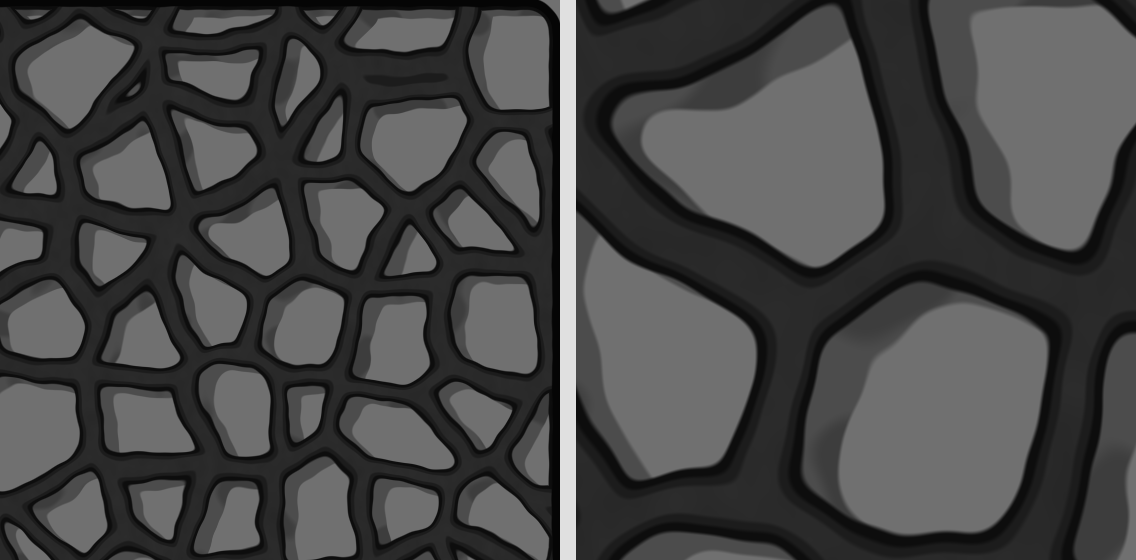
Left: the whole. Right: its middle third, enlarged.
Give the GLSL for this texture, as a WebGL 2 fragment shader.

```glsl
#version 300 es
precision highp float;
// Irregular cobblestones in dark mortar, drawn with inked outlines.
// A weighted Voronoi diagram, bent by gradient noise, gives the stones;
// comparing it with a shifted copy leaves a shaded rim at the upper left.

uniform vec2 u_resolution;
out vec4 outColor;

// Layout, in canvas units unless noted
const float GRID = 6.3;            // cells across the canvas
const float JITTER = 0.86;         // site scatter, in cells
const float SIZE_SPREAD = 0.42;    // weight range, in cells squared
const float ROUNDING = 0.006;
const float GAP_MIN = 0.006;       // half width of the mortar
const float GAP_MAX = 0.016;
const float LINE_WIDTH = 0.0118;
const float SOFTNESS = 0.0016;
const vec2 RIM_SHIFT = vec2(-0.023, 0.013);
const vec2 FRAME_EDGE = vec2(0.986, 0.988);
const float FRAME_RADIUS = 0.045;
const float FRAME_WIDTH = 0.016;

// Grey levels
const float STONE = 0.44;
const float RIM = 0.30;
const float RIM_DARK = 0.24;
const float MORTAR = 0.163;
const float LINE_SOFT = 0.11;
const float LINE_CORE = 0.05;
const float FRAME_INK = 0.02;

vec3 hash3(vec2 p) {
    vec3 q = fract(p.xyx * vec3(0.1031, 0.1030, 0.0973));
    q += dot(q, q.yxz + 33.33);
    return fract((q.xxy + q.yzz) * q.zyx);
}

vec2 gradientAt(vec2 cell) {
    float angle = 6.2832 * hash3(cell + 71.0).x;
    return vec2(cos(angle), sin(angle));
}

float gradientNoise(vec2 p) {
    vec2 i = floor(p), f = p - i;
    vec2 u = f * f * f * (f * (f * 6.0 - 15.0) + 10.0);
    vec2 e = vec2(1.0, 0.0);
    float low = mix(dot(gradientAt(i), f),
                    dot(gradientAt(i + e.xy), f - e.xy), u.x);
    float high = mix(dot(gradientAt(i + e.yx), f - e.yx),
                     dot(gradientAt(i + e.xx), f - e.xx), u.x);
    return mix(low, high, u.y);
}

vec2 warp(vec2 p) {
    vec2 broad = vec2(gradientNoise(p * 9.0), gradientNoise(p * 9.0 + 37.0));
    vec2 fine = vec2(gradientNoise(p * 24.0 + 11.0), gradientNoise(p * 24.0 + 53.0));
    return p + 0.023 * broad + 0.005 * fine;
}

// Site position in xy, size weight in z
vec3 siteAt(vec2 cell) {
    vec3 h = hash3(cell + 19.0);
    return vec3(cell + 0.5 + JITTER * (h.xy - 0.5), SIZE_SPREAD * h.z);
}

// Signed distance to the upper and right frame, negative inside
float frameDistance(vec2 p) {
    vec2 q = p - FRAME_EDGE + FRAME_RADIUS;
    return length(max(q, 0.0)) + min(max(q.x, q.y), 0.0) - FRAME_RADIUS;
}

// Depth past the mortar: 0 at the outer side of the outline
float stoneDepth(vec2 p) {
    vec2 g = warp(p) * GRID;
    vec2 base = floor(g);
    vec3 owner = vec3(0.0);
    vec2 ownerCell = base;
    float best = 1e3;
    for (int k = 0; k < 25; k++) {
        vec2 cell = base + vec2(k % 5 - 2, k / 5 - 2);
        vec3 site = siteAt(cell);
        vec2 r = g - site.xy;
        float power = dot(r, r) - site.z;
        if (power < best) { best = power; owner = site; ownerCell = cell; }
    }
    // Smooth minimum of the distances to all cell borders
    float sum = 0.0;
    for (int k = 0; k < 25; k++) {
        vec2 cell = base + vec2(k % 5 - 2, k / 5 - 2);
        if (cell == ownerCell) continue;
        vec3 site = siteAt(cell);
        vec2 r = g - site.xy;
        float border = (dot(r, r) - site.z - best)
                     / (2.0 * distance(site.xy, owner.xy) * GRID);
        sum += exp(-border / ROUNDING);
    }
    float depth = -ROUNDING * log(max(sum, 1e-30));
    depth -= mix(GAP_MIN, GAP_MAX, hash3(ownerCell + 5.0).y);
    return min(depth, 0.006 - frameDistance(p));
}

void main() {
    vec2 p = gl_FragCoord.xy / u_resolution;
    float soft = max(SOFTNESS, 0.8 / min(u_resolution.x, u_resolution.y));
    float wobble = gradientNoise(p * 32.0);
    float blotch = gradientNoise(p * 17.0 + 90.0);

    float depth = stoneDepth(p);
    float shifted = stoneDepth(p + RIM_SHIFT * (1.0 + 0.5 * blotch));
    float lineWidth = LINE_WIDTH + 0.0025 * wobble;

    // Mortar, then the outline with its darker core
    float grey = MORTAR + 0.012 * blotch + 0.01 * gradientNoise(p * vec2(60.0, 45.0));
    grey = mix(grey, LINE_SOFT, smoothstep(-soft, soft, depth));
    grey = mix(grey, LINE_CORE, smoothstep(-soft, soft, depth - 0.48 * lineWidth));

    // Shaded rim and flat lit face
    float patchy = smoothstep(0.12, 0.3, gradientNoise(p * 13.0 + 140.0));
    float face = smoothstep(-soft, soft, shifted - lineWidth);
    float shade = mix(mix(RIM, RIM_DARK, patchy), STONE, face);
    grey = mix(grey, shade, smoothstep(-soft, soft, depth - lineWidth));

    // Dark frame with a rounded corner
    float frame = frameDistance(p) + 0.002 * wobble;
    grey = mix(grey, FRAME_INK, smoothstep(-soft, soft, frame));
    grey = mix(grey, STONE, smoothstep(-soft, soft, frame - FRAME_WIDTH));
    outColor = vec4(vec3(grey), 1.0);
}
```
